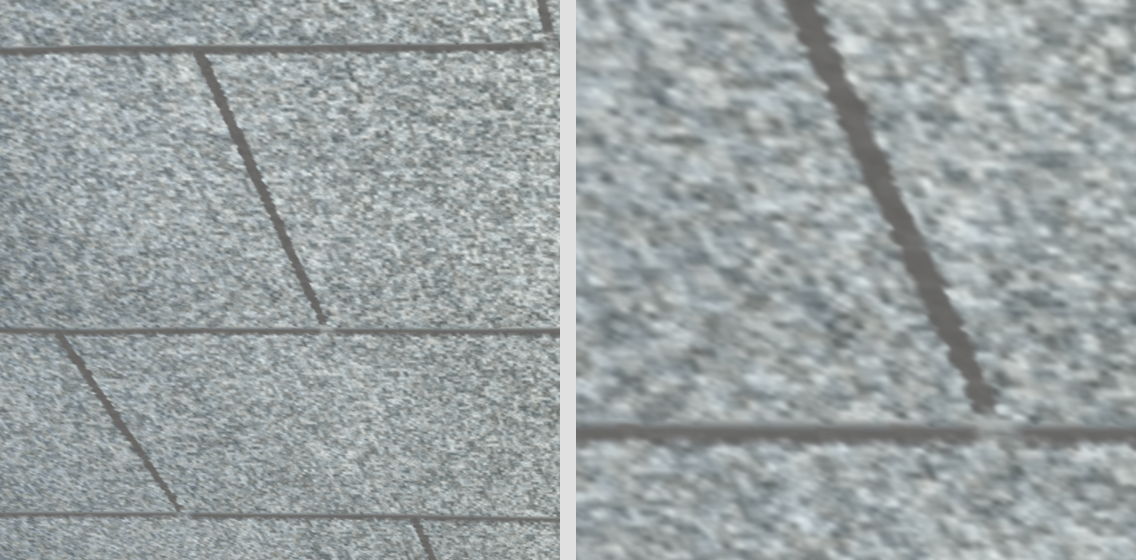
Left, the full canvas; right, a detail of the centre.
A Shadertoy shader for this texture:

```glsl
// Weathered grey roof shingles seen in perspective: staggered courses whose heights
// shrink geometrically, tab slits fanning out from one vanishing point, ragged
// dark seams, and mineral granules made from layered value noise.

#define VANISH vec2(1.56, -1.70)       // where all the slits converge
#define COURSE_LIMIT 1.546             // depth at which courses pile up
#define COURSE_SPAN 1.455              // distance from first seam to that limit
#define COURSE_RATIO 0.655             // height of each course over the one above
#define TAB_PERIOD 0.4725              // slit spacing, as slope from VANISH
#define TAB_PHASE 0.021                // slit offset in even courses
#define TAB_STAGGER 0.514              // extra offset in odd courses
#define SLIT_HALF 0.0042               // slit half width, as slope
#define GRAIN_CELLS vec2(275.0, 405.0) // granule density
#define GRAIN_CONTRAST 0.47
#define STONE_COLOR vec3(0.606, 0.637, 0.641)
#define SEAM_COLOR vec3(0.408, 0.405, 0.400)

float hash(vec2 p) {
    vec3 q = fract(vec3(p.xyx) * 0.1031);
    q += dot(q, q.yzx + 33.33);
    return fract((q.x + q.y) * q.z);
}

float noise(vec2 p) {
    vec2 cell = floor(p), f = fract(p);
    f = f * f * (3.0 - 2.0 * f);
    return mix(mix(hash(cell), hash(cell + vec2(1, 0)), f.x),
               mix(hash(cell + vec2(0, 1)), hash(cell + vec2(1, 1)), f.x), f.y);
}

// Distance to the nearest slit of a course, measured as slope from VANISH
float slitDistance(float slope, float course) {
    float phase = TAB_PHASE + TAB_STAGGER * mod(course, 2.0);
    return abs(fract(slope / TAB_PERIOD - phase + 0.5) - 0.5) * TAB_PERIOD;
}

void mainImage(out vec4 fragColor, in vec2 fragCoord) {
    vec2 uv = fragCoord / iResolution.xy;
    float pixel = 1.0 / min(iResolution.x, iResolution.y);
    float range = uv.y - VANISH.y;
    float slope = (uv.x - VANISH.x) / range;

    // Granules: three sizes of stretched speckle plus a faint colour variation
    vec2 grainPos = vec2(slope, log(range)) * GRAIN_CELLS + 700.0;
    grainPos.y += 0.35 * sin(grainPos.x * 0.11);
    float medium = noise(grainPos * 0.47 + 83.0);
    float coarse = noise(grainPos);
    float fine = noise(grainPos * 1.71 + 51.0);
    float grain = 0.28 * medium + 0.62 * coarse + 0.24 * fine - 0.57;
    float tint = noise(grainPos * 0.55 + 211.0) - 0.5;

    // Courses: depth runs downward, slightly fanned toward the right
    float depth = 1.0 - uv.y;
    depth -= uv.x * uv.x * (0.020 * depth - 0.0105);
    depth += 0.004 * (noise(vec2(uv.x * 6.0, floor(depth * 3.0))) - 0.5);
    float level = log((COURSE_LIMIT - depth) / COURSE_SPAN) / log(COURSE_RATIO);
    float course = floor(level);
    float along = level - course;
    float seam = floor(level + 0.5);
    float seamDepth = COURSE_LIMIT - COURSE_SPAN * pow(COURSE_RATIO, seam);

    // Horizontal seams: firm tab edge above, softer shadow below
    float seamDist = depth - seamDepth + 0.006 * grain;
    float seamHalf = mix(0.0042, 0.0074, uv.y);
    float softness = max(pixel, seamDist > 0.0 ? 0.0058 : 0.0036);
    float seamMask = 1.0 - smoothstep(seamHalf - softness, seamHalf + softness, abs(seamDist));
    float gapDist = slitDistance(slope, seam - 1.0) * range;
    seamMask *= mix(0.22, 0.95, smoothstep(0.006, 0.019, gapDist + 0.008 * grain));

    // Slanted slits, worn away just above the lower seam
    float slitDist = slitDistance(slope, course) * range + 0.007 * grain;
    float slitHalf = SLIT_HALF * range * mix(1.08, 0.88, along);
    float slitSoft = max(pixel, 0.0038);
    float slitMask = 1.0 - smoothstep(slitHalf - slitSoft, slitHalf + slitSoft, slitDist);
    slitMask *= 1.0 - smoothstep(0.955, 0.985, along + 0.02 * grain);

    // Stone: broad weathering, darker at the lower left of each course
    float weather = 0.055 * (noise(uv * 5.0 + 9.0) - 0.5) + 0.03 * (noise(uv * 19.0) - 0.5);
    weather += 0.045 * (uv.y - 0.5) + 0.025 * (uv.x - 0.5);
    weather += 0.012 - 0.045 * along * (1.0 - uv.x);
    float contrast = GRAIN_CONTRAST * (0.78 + 0.22 * uv.x + 0.22 * uv.y);
    vec3 color = STONE_COLOR + weather + grain * contrast;
    color += tint * mix(vec3(-0.030, 0.0, 0.036), vec3(-0.020, 0.003, 0.020), uv.x);
    color += vec3(0.010, 0.002, -0.014) * (uv.x - 0.4);

    // Seams and slits keep a trace of the granules
    vec3 dark = SEAM_COLOR + 0.05 * grain;
    color = mix(color, dark, max(seamMask, slitMask * 0.97));
    fragColor = vec4(clamp(color, 0.0, 1.0), 1.0);
}
```
